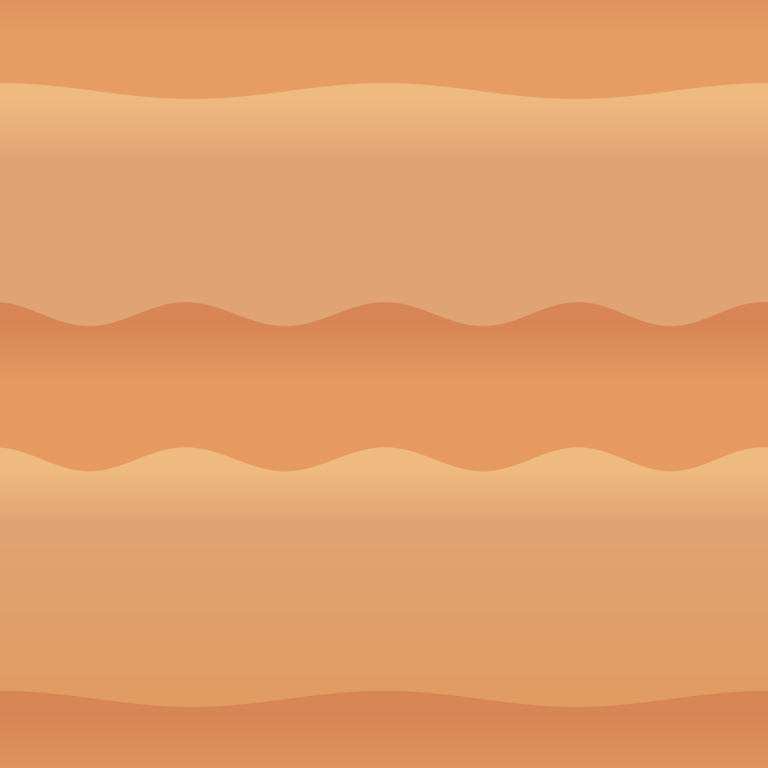
Reproduce this background procedurally as a three.js fragment shader.

```glsl
// Seamless desert strata: four wavy edges between softly shaded sandy bands.
varying vec2 vUv;

const float TAU = 6.2831853;
const vec3 CREAM = vec3(0.935, 0.73, 0.50);
const vec3 TAN = vec3(0.88, 0.642, 0.455);
const vec3 OCHRE = vec3(0.88, 0.61, 0.38);
const vec3 ORANGE = vec3(0.902, 0.602, 0.378);
const vec3 RUST = vec3(0.842, 0.522, 0.33);

// Linear fade, 0 at height a and 1 at height b
float ramp(float y, float a, float b) {
  return clamp((y - a) / (b - a), 0.0, 1.0);
}

// Smooth coverage below a wavy edge
float below(float y, float edge) {
  return 1.0 - smoothstep(-0.0012, 0.0012, y - edge);
}

// Rust at the crest fading to orange; continues across the tile seam
vec3 seamBand(float y) {
  return mix(RUST, vec3(0.905, 0.61, 0.39), ramp(y, 0.07, -0.045));
}

void main() {
  float x = vUv.x;
  float y = vUv.y;

  // Two broad swells, and four ripples with slightly uneven spacing
  float swell = 0.0104 * cos(TAU * 2.0 * x);
  float drift = -0.0026 - 0.0052 * sin(TAU * x) - 0.0039 * cos(TAU * x);
  float ripple = 0.0156 * cos(TAU * 4.0 * (x - drift));

  // Shading inside each band
  vec3 upperSand = mix(CREAM, TAN, ramp(y, 0.875, 0.792));
  vec3 middle = mix(RUST, ORANGE, ramp(y, 0.578, 0.498));
  vec3 lowerSand = mix(CREAM, TAN, ramp(y, 0.39, 0.32));
  lowerSand = mix(lowerSand, OCHRE, ramp(y, 0.32, 0.09));

  // Stack the bands from top to bottom
  vec3 color = seamBand(y - 1.0);
  color = mix(color, upperSand, below(y, 0.8815 + swell));
  color = mix(color, middle, below(y, 0.591 + ripple));
  color = mix(color, lowerSand, below(y, 0.402 + ripple));
  color = mix(color, seamBand(y), below(y, 0.090 + swell));

  gl_FragColor = vec4(color, 1.0);
}
```
